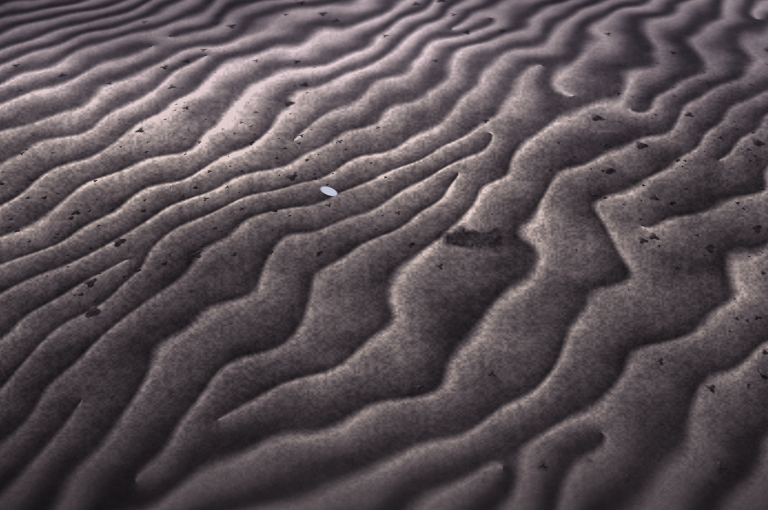
A WebGL 2 fragment shader for this texture:

```glsl
#version 300 es
precision highp float;

uniform vec2 u_resolution;
out vec4 fragColor;

vec2 hash2(vec2 p) {
    vec2 q = vec2(dot(p, vec2(127.1, 311.7)), dot(p, vec2(269.5, 183.3)));
    return fract(sin(q) * 43758.55);
}

// Layered sines, each octave turned and bent by its own cross wave
float swell(vec2 p) {
    float sum = 0.0, amp = 0.5;
    for (int i = 0; i < 4; i++) {
        p = mat2(0.8, 0.6, -0.6, 0.8) * p + 1.7;
        sum += amp * sin(p.x + 1.2 * sin(p.y * 0.9));
        p *= 1.9;
        amp *= 0.5;
    }
    return sum;
}

float grain(vec2 p) {
    vec2 i = floor(p), f = fract(p);
    f = f * f * (3.0 - 2.0 * f);
    float low = mix(hash2(i).x, hash2(i + vec2(1, 0)).x, f.x);
    float high = mix(hash2(i + vec2(0, 1)).x, hash2(i + vec2(1, 1)).x, f.x);
    return mix(low, high, f.y) - 0.5;
}

// Scattered lumps: x is coverage, y is light on the upper left side
vec2 clods(vec2 p, float density, float softness) {
    vec2 cell = floor(p), result = vec2(0.0);
    for (int j = -1; j <= 1; j++)
    for (int i = -1; i <= 1; i++) {
        vec2 id = cell + vec2(i, j);
        vec2 rnd = hash2(id + 41.0);
        vec2 d = p - id - hash2(id);
        float radius = mix(0.05, 0.19, rnd.y * rnd.y);
        float edge = length(d) + 0.035 * sin(3.0 * atan(d.y, d.x) + 20.0 * rnd.y);
        float cover = 1.0 - smoothstep(radius - softness, radius + softness, edge);
        cover *= step(rnd.x, density);
        float lit = smoothstep(0.1, 0.9, dot(d, vec2(-0.6, 0.8)) / radius);
        result = max(result, cover * vec2(1.0, lit));
    }
    return result;
}

// Ripple phase, with winding points where crests fork or end
float ripplePhase(vec2 g) {
    float phase = 9.0 * g.x - 9.4 * g.y + 0.85 * swell(g * 8.0);
    for (int i = 0; i < 24; i++) {
        vec2 rnd = hash2(vec2(i, 7));
        vec2 d = g - vec2(mix(-0.9, 0.9, rnd.x), mix(0.9, 2.1, rnd.y));
        float turn = i % 2 == 0 ? 1.0 : -1.0;
        phase += turn * atan(d.y, d.x) / 6.28318;
    }
    return phase;
}

// Steep bright edge, then a long face falling into shadow
float rippleTone(float phase, float blur, float crest) {
    float t = fract(phase);
    float face = 0.11 + 0.27 * (1.0 - t * t) + crest * exp(-t * 8.0);
    float rise = smoothstep(1.0 - mix(0.15, 0.35, blur), 1.0, t);
    float sharp = mix(face, 0.38 + crest, rise);
    float soft = 0.36 + 0.2 * cos(6.28318 * (t - 0.1));
    return mix(sharp, soft, 0.65 * blur);
}

void main() {
    vec2 p = gl_FragCoord.xy / u_resolution.y;
    vec2 g = vec2(p.x - 0.75, 1.7) / (1.8 - p.y);
    float blur = smoothstep(0.17, 0.55, abs(p.y - 0.46));

    // Ripples
    float patches = swell(g * 11.0 + 5.0);
    float tone = rippleTone(ripplePhase(g), blur, 0.26 + 0.16 * patches);

    // Low lumps and the sloping light
    float lumps = swell(g * 34.0) - swell(g * 34.0 + vec2(0.35, -0.45));
    tone += 0.07 * lumps * (1.0 - 0.5 * blur);
    tone *= 0.95 + 0.28 * swell(g * 5.0 + 2.0);
    vec2 glow = (p - vec2(0.45, 0.7)) / vec2(0.9, 0.2);
    tone *= mix(0.74, 1.15, smoothstep(0.0, 0.8, p.y)) + 0.32 * exp(-dot(glow, glow));
    vec2 corner = (p - vec2(0.75, 0.55)) / vec2(1.0, 0.75);
    tone *= 1.06 - 0.3 * dot(corner, corner);

    // Sand grains
    float sand = grain(p * vec2(230, 260)) + 0.7 * grain(p * vec2(110, 140) + 9.0);
    tone *= 1.0 + 0.34 * sand * (1.0 - 0.8 * blur);

    // Clods and crumbs
    float gather = smoothstep(-0.3, 0.5, swell(g * 6.0 + 8.0));
    vec2 big = clods(g * 17.0, 0.1 + 0.2 * gather, 0.03 + 0.1 * blur);
    vec2 small = clods(g * 46.0 + 3.0, 0.25 * gather, 0.07 + 0.1 * blur);
    vec2 lump = max(big, small * (1.0 - blur));
    tone = mix(tone, 0.1 + 0.2 * lump.y + 0.08 * sand, 0.8 * lump.x);

    // Dug hollow with a ragged rim
    vec2 h = (p - vec2(0.93, 0.53)) / vec2(0.075, 0.024);
    float hollow = 1.0 - smoothstep(0.55, 1.15, length(h) + 0.4 * swell(p * 75.0));
    tone = mix(tone, 0.1 + 0.16 * max(lumps, 0.0) + 0.1 * sand, 0.85 * hollow);

    // Tint: violet shadows and distance, warm highlights
    vec3 tint = mix(vec3(1.0, 0.88, 0.98), vec3(1.0, 0.91, 0.89), smoothstep(0.1, 0.65, tone));
    tint.b += 0.06 * smoothstep(0.6, 1.0, p.y);
    vec3 color = tint * clamp(tone, 0.06, 0.88);

    // Pale shell
    vec2 s = mat2(0.94, 0.34, -0.34, 0.94) * (p - vec2(0.645, 0.625));
    float shell = 1.0 - smoothstep(0.8, 1.15, length(s / vec2(0.018, 0.008)));
    color = mix(color, vec3(0.76, 0.78, 0.86), shell);

    fragColor = vec4(color, 1.0);
}
```
